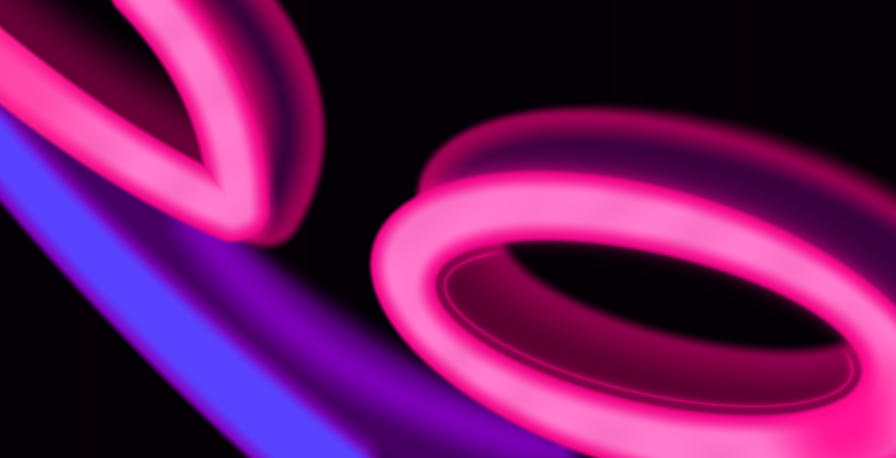
This background is drawn by a Shadertoy shader. Its source:

```glsl
// Glowing pink neon tubes with dim side walls over a blue-violet strip on black.

// Colours
const vec3 NIGHT  = vec3(0.02, 0.00, 0.025);
const vec3 WINE   = vec3(0.47, 0.00, 0.25);
const vec3 PLUM   = vec3(0.22, 0.00, 0.24);
const vec3 HOT    = vec3(0.95, 0.03, 0.54);
const vec3 PINK   = vec3(1.00, 0.46, 0.79);
const vec3 VIOLET = vec3(0.51, 0.00, 0.75);
const vec3 HAZE   = vec3(0.27, 0.00, 0.38);
const vec3 BLUE   = vec3(0.35, 0.26, 1.00);

// Sizes, in canvas heights
const float SOFT = 0.007;
const float ARM_RADIUS = 0.066;
const float WALL_RADIUS = 0.081;
const vec2 RING_CENTER = vec2(1.434, 0.277);
const vec2 RING_RADII  = vec2(0.647, 0.305);
const vec2 HOLE_CENTER = vec2(1.416, 0.284);
const vec2 HOLE_RADII  = vec2(0.477, 0.165);
const vec2 VOID_CENTER = vec2(1.497, 0.391);
const vec2 VOID_RADII  = vec2(0.406, 0.127);
const vec2 BACK_CENTER = vec2(1.561, 0.411);
const vec2 BACK_RADII  = vec2(0.673, 0.305);
const float RING_TILT = -0.297;
const float HOLE_TILT = -0.225;
const int CURVE_STEPS = 20;

// Approximate signed distance to a tilted ellipse
float ellipse(vec2 p, vec2 center, vec2 radii, float tilt) {
    float c = cos(tilt), s = sin(tilt);
    vec2 d = p - center;
    d = vec2(c * d.x + s * d.y, c * d.y - s * d.x);
    float k = length(d / radii);
    return k * (k - 1.0) / max(length(d / (radii * radii)), 1e-3);
}

// Distance to a quadratic curve, and the place along it
vec2 curve(vec2 p, vec2 a, vec2 b, vec2 c) {
    vec2 best = vec2(1e3, 0.0), from = a;
    for (int i = 1; i <= CURVE_STEPS; i++) {
        float t = float(i) / float(CURVE_STEPS);
        vec2 to = mix(mix(a, b, t), mix(b, c, t), t);
        vec2 e = to - from, d = p - from;
        float h = clamp(dot(d, e) / dot(e, e), 0.0, 1.0);
        float dist = length(d - e * h);
        if (dist < best.x) best = vec2(dist, (float(i) - 1.0 + h) / float(CURVE_STEPS));
        from = to;
    }
    return best;
}

float cover(float d, float blur) { return 1.0 - smoothstep(-blur, blur, d); }

// Positive on the left of the line from a to b
float side(vec2 p, vec2 a, vec2 b) {
    vec2 e = normalize(b - a), d = p - a;
    return e.x * d.y - e.y * d.x;
}

// Lit tube: saturated rim, pale core, faint ripples
vec3 tube(float depth, vec2 p) {
    float ripple = sin(p.x * 31.0 + 2.0 * sin(p.y * 17.0)) + sin(p.x * 19.0 - p.y * 37.0);
    return mix(HOT, PINK + 0.012 * ripple, smoothstep(0.002, 0.046, depth));
}

// Dim side wall: glowing outer rim over a plum middle
vec3 wall(float depth) {
    return mix(WINE * 1.3, PLUM, smoothstep(0.015, 0.085, depth));
}

void mainImage(out vec4 fragColor, in vec2 fragCoord) {
    vec2 p = fragCoord / iResolution.y;
    vec3 col = NIGHT + vec3(0.008, 0.0, 0.003) * sin(p.x * 43.0 + sin(p.x * 17.0));

    // Blue-violet strip
    vec2 haze = curve(p, vec2(0.102, 0.695), vec2(0.482, 0.315), vec2(1.066, -0.015));
    vec2 glow = curve(p, vec2(0.431, 0.518), vec2(0.660, 0.162), vec2(1.218, 0.010));
    vec2 strip = curve(p, vec2(-0.051, 0.734), vec2(0.279, 0.340), vec2(0.736, -0.041));
    col = mix(col, HAZE, cover(haze.x - 0.115, 0.035));
    col = mix(col, VIOLET, 0.9 * cover(glow.x - 0.045, 0.045));
    float stripEdge = strip.x - mix(0.070, 0.098, strip.y);
    float stripBlur = side(p, vec2(-0.05, 0.73), vec2(0.736, -0.041)) > 0.0 ? 0.026 : 0.010;
    vec3 stripColor = mix(VIOLET, BLUE, smoothstep(0.0, 0.045, -stripEdge));
    col = mix(col, stripColor, cover(stripEdge, stripBlur));

    // Left loop: shaded inside, side wall, two joined arms
    vec2 rise = curve(p, vec2(0.305, 1.025), vec2(0.515, 0.810), vec2(0.520, 0.543));
    vec2 fall = curve(p, vec2(-0.051, 0.898), vec2(0.254, 0.645), vec2(0.508, 0.538));
    vec2 flank = curve(p, vec2(0.482, 1.025), vec2(0.711, 0.759), vec2(0.579, 0.543));
    float inside = min(side(p, vec2(-0.051, 0.898), vec2(0.508, 0.538)),
                       side(p, vec2(0.520, 0.543), vec2(0.305, 1.025)));
    vec3 insideColor = mix(WINE * 0.85, NIGHT, smoothstep(0.09, 0.23, fall.x));
    col = mix(col, insideColor, cover(-inside, SOFT));
    float flankEdge = flank.x - WALL_RADIUS;
    col = mix(col, wall(-flankEdge), cover(flankEdge, 0.013));
    float arms = min(rise.x, fall.x) - ARM_RADIUS;
    col = mix(col, HOT, 0.6 * cover(arms - 0.012, 0.014) * cover(flankEdge, 0.02));
    vec3 armColor = tube(-arms, p);
    armColor = mix(armColor, vec3(1.0, 0.16, 0.58), 0.65 * smoothstep(0.32, 0.0, p.x));
    col = mix(col, armColor, cover(arms, SOFT));

    // Right ring: back wall, then the lit face
    float back = ellipse(p, BACK_CENTER, BACK_RADII, RING_TILT);
    float ring = ellipse(p, RING_CENTER, RING_RADII, RING_TILT);
    float hole = ellipse(p, HOLE_CENTER, HOLE_RADII, HOLE_TILT);
    float backBlur = mix(0.012, 0.035, smoothstep(1.0, 1.9, p.x));
    vec3 backColor = mix(wall(-back), HOT, 0.6 * exp(-max(ring, 0.0) / 0.022));
    col = mix(col, backColor, cover(back, backBlur));
    vec3 ringColor = tube(min(-ring, hole), p);
    float hotSpot = smoothstep(0.20, 0.03, length((p - vec2(1.84, 0.09)) * vec2(1.0, 0.8)));
    ringColor = mix(ringColor, vec3(1.0, 0.04, 0.56), 0.9 * hotSpot);
    col = mix(col, ringColor, cover(ring, SOFT));

    // Inner wall of the ring, its rim glow and the dark opening
    float opening = ellipse(p, VOID_CENTER, VOID_RADII, -0.245);
    vec3 innerColor = WINE * mix(1.2, 0.75, smoothstep(0.0, 0.11, opening));
    innerColor = mix(innerColor, NIGHT, cover(opening, 0.018));
    innerColor += HOT * 0.4 * exp(-abs(hole + 0.022) / 0.006) * smoothstep(0.0, 0.05, opening);
    innerColor = mix(innerColor, HOT, 0.5 * exp(min(hole, 0.0) / 0.010));
    col = mix(col, innerColor, cover(hole, SOFT));

    fragColor = vec4(clamp(col, 0.0, 1.0), 1.0);
}
```
